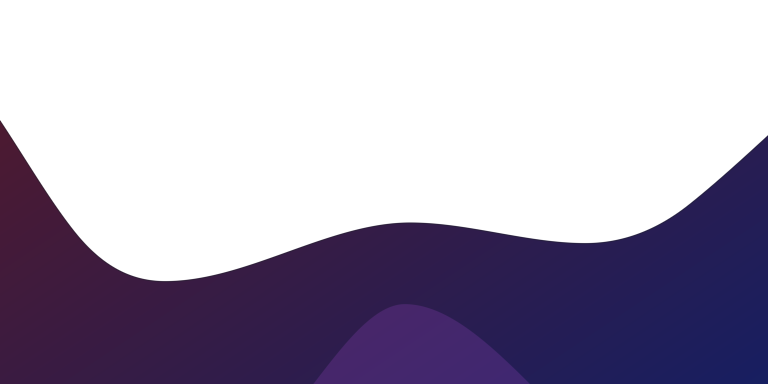
This background is drawn by a WebGL 2 fragment shader. Its source:

```glsl
#version 300 es
precision highp float;

uniform vec2 u_resolution;
out vec4 fragColor;

const vec3 WHITE = vec3(1.0);
const vec3 MAROON = vec3(0.30, 0.10, 0.19);
const vec3 NAVY = vec3(0.09, 0.12, 0.38);
const vec3 VIOLET = vec3(0.515, 0.24, 0.68);
const vec3 RIM = vec3(0.12, 0.13, 0.16);

// Cubic Hermite curve; each knot holds x, height and slope.
float hermite(float x, vec3 a, vec3 b) {
    float span = b.x - a.x;
    float t = clamp((x - a.x) / span, 0.0, 1.0);
    float s = 1.0 - t;
    float base = mix(a.y, b.y, t * t * (3.0 - 2.0 * t));
    return base + span * t * s * (a.z * s - b.z * t);
}

// Height of the large wave.
float waveHeight(float x) {
    vec3 knots[7] = vec3[7](
        vec3(0.0, 0.6875, -3.0),
        vec3(0.0977, 0.396, -2.5),
        vec3(0.215, 0.268, 0.0),
        vec3(0.534, 0.4206, 0.0),
        vec3(0.762, 0.367, 0.0),
        vec3(0.898, 0.469, 1.6),
        vec3(1.0, 0.648, 1.84));
    float height = knots[0].y;
    for (int i = 0; i < 6; i++) {
        if (x >= knots[i].x) height = hermite(x, knots[i], knots[i + 1]);
    }
    return height;
}

// Height of the small hill, falling below the canvas past its feet.
float hillHeight(float x) {
    vec3 leftFoot = vec3(0.408, 0.0, 2.6);
    vec3 peak = vec3(0.527, 0.208, 0.0);
    vec3 rightFoot = vec3(0.69, 0.0, -2.0);
    float height = x < peak.x ? hermite(x, leftFoot, peak) : hermite(x, peak, rightFoot);
    float outside = max(leftFoot.x - x, 0.0) + max(x - rightFoot.x, 0.0);
    return height - 2.3 * outside;
}

// Signed distance to a height curve, positive above it.
float curveDistance(vec2 uv, float height, float slope, float aspect) {
    return (uv.y - height) / length(vec2(1.0, slope / aspect));
}

float coverage(float dist, float pixel) {
    return 1.0 - smoothstep(-0.7 * pixel, 0.7 * pixel, dist);
}

vec3 diagonalGradient(vec2 uv) {
    float t = 0.66 * uv.x + 0.34 * (1.0 - uv.y / 0.69);
    return mix(MAROON, NAVY, clamp(t, 0.0, 1.0));
}

void main() {
    vec2 uv = gl_FragCoord.xy / u_resolution;
    float aspect = u_resolution.x / u_resolution.y;
    float pixel = 1.0 / u_resolution.y;
    float stepX = 0.002;

    // Slopes by central differences
    float waveSlope = (waveHeight(uv.x + stepX) - waveHeight(uv.x - stepX)) / (2.0 * stepX);
    float hillSlope = (hillHeight(uv.x + stepX) - hillHeight(uv.x - stepX)) / (2.0 * stepX);
    float wave = curveDistance(uv, waveHeight(uv.x), waveSlope, aspect);
    float hill = curveDistance(uv, hillHeight(uv.x), hillSlope, aspect);

    // Translucent hill over the gradient
    vec3 ground = diagonalGradient(uv);
    ground = mix(ground, VIOLET, 0.3 * coverage(hill, pixel));

    // Thin dark rim along the crest
    ground = mix(ground, RIM, 0.5 * (1.0 - smoothstep(0.0, 0.005, abs(wave))));

    fragColor = vec4(mix(WHITE, ground, coverage(wave, pixel)), 1.0);
}
```
